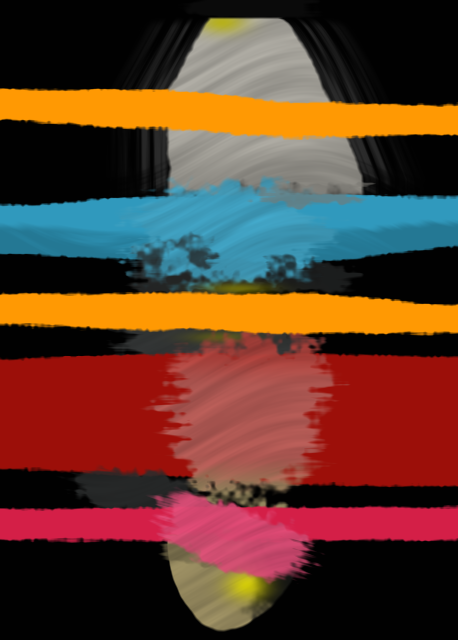
Reproduce this background procedurally as a Shadertoy shader.

```glsl
// Broad painted stripes cross a pale, tapering column on black.
// Curved bands, noisy dry-brush dabs and streaked strands are layered
// from back to front; every position is a fraction of the canvas.

const vec3 BLACK  = vec3(.003);
const vec3 STONE  = vec3(.63, .62, .59);
const vec3 SMOKE  = vec3(.21, .22, .22);
const vec3 ORANGE = vec3(1., .6, .01);
const vec3 BLUE   = vec3(.19, .6, .74);
const vec3 TEAL   = vec3(.14, .47, .58);
const vec3 RED    = vec3(.61, .06, .035);
const vec3 ROSE   = vec3(.68, .36, .34);
const vec3 PINK   = vec3(.83, .12, .28);
const vec3 BLUSH  = vec3(.84, .29, .45);
const vec3 TAN    = vec3(.6, .55, .38);
const vec3 YELLOW = vec3(.85, .82, .02);
const float WOBBLE = .007;
const float STREAKS = .3;

float hash(vec2 p) { return fract(sin(dot(p, vec2(127.1, 311.7))) * 43758.5); }

float noise(vec2 p) {
    vec2 i = floor(p), f = fract(p);
    f = f * f * (3. - 2. * f);
    return mix(mix(hash(i), hash(i + vec2(1, 0)), f.x),
               mix(hash(i + vec2(0, 1)), hash(i + vec2(1, 1)), f.x), f.y);
}

float fbm(vec2 p) {
    float sum = 0., amp = .55;
    for (int i = 0; i < 3; i++) {
        sum += amp * noise(p);
        p = p * 2.03 + 17.3;
        amp *= .5;
    }
    return sum;
}

// Height of a smooth edge through four evenly spaced points
float edge(float x, vec4 h) {
    float t = x * 3.;
    float y = mix(h.x, h.y, smoothstep(0., 1., t));
    y = mix(y, h.z, smoothstep(1., 2., t));
    return mix(y, h.w, smoothstep(2., 3., t));
}

// Stripe whose borders are broken up by bristles
float band(vec2 p, vec4 top, vec4 bottom) {
    float aa = 1.2 / iResolution.y;
    float rough = fbm(p * vec2(12, 170)) - .5 + .45 * (noise(p * vec2(140, 90)) - .5);
    float d = min(edge(p.x, top) - p.y, p.y - edge(p.x, bottom)) + rough * WOBBLE;
    return smoothstep(-aa, aa + .0015, d);
}

// Rounded dry-brush dab with frayed sides
float dab(vec2 p, vec2 centre, vec2 size, float fray) {
    vec2 q = (p - centre) / size;
    q.x += (fbm(p * vec2(7, 105)) - .5) * fray;
    q.y += (fbm(p * vec2(26, 44) + 7.) - .5) * fray;
    q += (noise(p * vec2(75, 105)) - .5) * fray * .3;
    q *= q;
    return 1. - smoothstep(.8, 1.06, pow(dot(q, q), .25));
}

float glow(vec2 p, vec2 centre, vec2 size) {
    vec2 q = (p - centre) / size;
    return exp(-dot(q, q));
}

void mainImage(out vec4 fragColor, in vec2 fragCoord) {
    vec2 p = fragCoord / iResolution.xy;
    float aa = 1.5 / iResolution.y;
    float strand = fbm(vec2(p.x * 5., p.y * 85. + 5. * sin(p.x * 7.))) - .5;
    float shade = 1. + STREAKS * strand;
    float grain = fbm(p * vec2(30, 42)) - .5;
    vec3 col = BLACK;

    // Dim sweeping strokes beside the upper column
    float fall = clamp((.971 - p.y) / .251, 0., 1.);
    float left = .37 + .086 * clamp((p.y - .86) / .11, 0., 1.);
    float right = .611 + .18 * pow(fall, .75);
    float outside = max(left - p.x, p.x - right);
    float halo = 1. - smoothstep(.03, .15, outside);
    halo *= smoothstep(.68, .74, p.y + .06 * strand) * (1. - smoothstep(.955, .975, p.y));
    col += .17 * halo * smoothstep(.2, .75, fbm(vec2(outside * 75., p.y * 5.)));
    col += .035 * dab(p, vec2(.55, .99), vec2(.14, .018), .5);

    // Pale upper column
    float column = 1. - smoothstep(-.004, .004 + aa, outside + .012 * grain);
    column *= 1. - smoothstep(.969, .972 + aa, p.y);
    column *= smoothstep(.675, .705, p.y + .06 * grain);
    vec3 stone = STONE * shade * mix(.85, 1.02, smoothstep(.7, .8, p.y));
    stone = mix(stone, YELLOW * .85, .85 * glow(p, vec2(.485, .965), vec2(.05, .017)));
    col = mix(col, stone, column);

    // Blue stripe and its worked centre
    float seam = edge(p.x, vec4(.644, .632, .634, .652)) - .015 * strand;
    float low = 1. - smoothstep(-.006, .008, p.y - seam);
    vec3 blue = mix(BLUE, TEAL, low * smoothstep(0., .9, abs(p.x - .4) + strand + .5));
    col = mix(col, blue, band(p, vec4(.68, .693, .698, .693), vec4(.603, .592, .589, .612)));
    col = mix(col, SMOKE * .6, .85 * dab(p, vec2(.66, .566), vec2(.12, .026), .9));
    col = mix(col, SMOKE * .8, .8 * dab(p, vec2(.43, .565), vec2(.13, .03), .8));
    vec3 mist = mix(BLUE, STONE, .12) * shade;
    col = mix(col, mist, .93 * dab(p, vec2(.5, .632), vec2(.21, .078), .75));
    col = mix(col, STONE * .75, .6 * dab(p, vec2(.69, .695), vec2(.11, .018), 1.1));
    float bristles = .8 * smoothstep(-.15, .15, grain);
    col = mix(col, SMOKE * .7, bristles * dab(p, vec2(.385, .59), vec2(.09, .038), .9));
    col = mix(col, SMOKE * .45, bristles * dab(p, vec2(.64, .573), vec2(.07, .028), .9));
    col = mix(col, YELLOW * .62, .75 * glow(p, vec2(.52, .549), vec2(.075, .009)));

    // Smoke, then the red stripe with its rosy centre
    col = mix(col, SMOKE * shade, .9 * dab(p, vec2(.46, .463), vec2(.21, .032), .8));
    col = mix(col, YELLOW * .6, .5 * glow(p, vec2(.48, .473), vec2(.07, .009)));
    col = mix(col, RED, band(p, vec4(.44, .447, .447, .443), vec4(.267, .255, .242, .24)));
    vec3 rose = mix(TAN, ROSE, smoothstep(.215, .29, p.y + .03 * strand));
    rose = mix(rose, RED, .4 * smoothstep(.39, .46, p.y)) * shade;
    float taper = mix(.135, .18, smoothstep(.22, .36, p.y));
    col = mix(col, rose, .93 * dab(p, vec2(.535, .343), vec2(taper, .13), .75));

    // Second smoke drift and the lower bulb
    vec2 drift = p + vec2(0, .1 * (p.x - .3));
    col = mix(col, SMOKE * .75 * shade, .88 * dab(drift, vec2(.31, .228), vec2(.14, .034), .8));
    vec2 b = abs(p - vec2(.48, .15)) / vec2(p.x < .48 ? .115 : .18, .136);
    float bulb = pow(b.x, 1.75) + pow(b.y, 1.75) + .06 * grain;
    vec3 skin = mix(TAN * .95, SMOKE * .35, smoothstep(.53, .61, p.x + .09 * grain));
    skin = mix(skin, YELLOW, .95 * glow(p, vec2(.54, .085), vec2(.045, .022)));
    float body = (1. - smoothstep(.96, 1.03, bulb)) * (1. - smoothstep(.155, .175, p.y));
    col = mix(col, skin * shade, body);

    // Pink stripe and its slanted smear
    col = mix(col, PINK, band(p, vec4(.206, .208, .208, .208), vec4(.155)));
    col = mix(col, TAN * .72 * shade, .8 * dab(p, vec2(.43, .143), vec2(.075, .027), .8));
    vec2 slant = p + vec2(0, .19 * (p.x - .51));
    col = mix(col, BLUSH * shade, .92 * dab(slant, vec2(.51, .162), vec2(.165, .052), .7));

    // Opaque orange stripes on top
    col = mix(col, ORANGE, band(p, vec4(.862, .861, .841, .837), vec4(.811, .798, .784, .788)));
    col = mix(col, ORANGE, band(p, vec4(.543, .543, .542, .525), vec4(.491, .484, .479, .478)));

    fragColor = vec4(col, 1);
}
```
